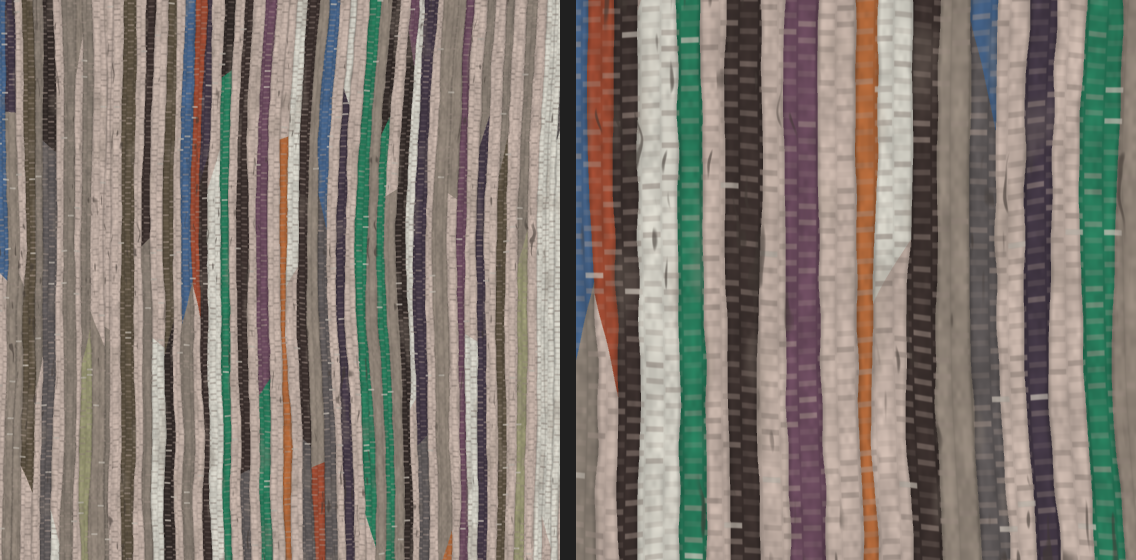
Left, the full canvas; right, a detail of the centre.
Reproduce this texture procedurally as a Shadertoy shader.

```glsl
const float STRIPES = 57.0;
const float RIBS = 86.0;
const float ROWS = 104.0;
const int SAMPLES = 3;

const vec3 BEIGE = vec3(0.735, 0.665, 0.625);
const vec3 WHITE = vec3(0.80, 0.79, 0.75);
const vec3 TAUPE = vec3(0.54, 0.495, 0.45);
const vec3 WARP_LIGHT = vec3(0.66, 0.59, 0.55);
const vec3 WARP_DARK = vec3(0.50, 0.45, 0.42);

// Rag dyes, from muted to vivid
const vec3 DYES[14] = vec3[14](
    vec3(0.19, 0.16, 0.15), vec3(0.34, 0.30, 0.24), vec3(0.50, 0.46, 0.42),
    vec3(0.22, 0.18, 0.17), vec3(0.35, 0.33, 0.33), vec3(0.25, 0.21, 0.26),
    vec3(0.57, 0.56, 0.43), vec3(0.15, 0.46, 0.34), vec3(0.66, 0.39, 0.22),
    vec3(0.26, 0.37, 0.51), vec3(0.40, 0.28, 0.35), vec3(0.59, 0.28, 0.19),
    vec3(0.15, 0.46, 0.34), vec3(0.67, 0.23, 0.29));

float hash(vec2 p) {
    return fract(sin(dot(p, vec2(127.1, 311.7))) * 43758.5453);
}

float noise(vec2 p) {
    vec2 i = floor(p), f = fract(p);
    f = f * f * (3.0 - 2.0 * f);
    return mix(mix(hash(i), hash(i + vec2(1, 0)), f.x),
               mix(hash(i + vec2(0, 1)), hash(i + vec2(1, 1)), f.x), f.y);
}

// Wandering left edge of stripe i, in stripe units
float stripeEdge(float i, float y) {
    float jitter = 0.50 * (hash(vec2(i, 3.0)) - 0.5);
    float sway = 0.34 * (noise(vec2(y * 5.0, i * 7.0)) - 0.5);
    float fray = 0.10 * (noise(vec2(y * 40.0, i * 5.0)) - 0.5);
    return i + jitter + sway + fray;
}

// Colour of one length of rag; light and dyed rags mostly alternate
vec3 ragColour(float id, float piece) {
    float kind = hash(vec2(id, piece + 11.0));
    float pick = hash(vec2(id + 5.0, piece + 29.0));
    float light = mod(id, 2.0) < 0.5 ? 0.92 : 0.16;
    if (kind < light) {
        if (pick < 0.57) return BEIGE;
        return pick < 0.75 ? WHITE : TAUPE;
    }
    float vivid = smoothstep(0.15, 0.45, id / STRIPES);
    pick = pow(pick, mix(2.2, 0.95, vivid));
    return DYES[int(min(pick * 14.0, 13.0))];
}

// Stripes with tapered joins, worn patches and shaded borders
vec3 stripes(vec2 p) {
    float s = p.x * STRIPES;
    float id = floor(s + 0.5);
    if (s < stripeEdge(id, p.y)) id -= 1.0;
    float left = stripeEdge(id, p.y);
    float right = stripeEdge(id + 1.0, p.y);
    float across = (s - left) / (right - left);
    float slant = 0.14 * across * (hash(vec2(id, 8.0)) - 0.5);
    float piece = floor(p.y * 0.9 + hash(vec2(id, 17.0)) + slant);
    vec3 colour = ragColour(id, piece);
    float worn = smoothstep(0.68, 0.9, noise(vec2(id * 3.0 + across, p.y * 22.0)));
    colour = mix(colour, TAUPE, 0.28 * worn);
    float border = min(s - left, right - s);
    return colour * mix(0.84, 1.0, smoothstep(0.0, 0.16, border));
}

// Staggered ribs with short warp stitches showing between them
vec3 weave(vec3 colour, vec2 p) {
    float rib = floor(p.x * RIBS);
    float u = fract(p.x * RIBS);
    float v = p.y * ROWS + 0.5 * mod(rib, 2.0) + 0.5 * noise(p * vec2(30.0, 9.0));
    float row = floor(v);
    float dome = sqrt(4.0 * u * (1.0 - u));
    float gap = 1.0 - smoothstep(0.10, 0.24, abs(fract(v) - 0.5));
    float stitch = gap * smoothstep(0.0, 0.25, dome - 0.3);
    float chance = hash(vec2(rib, row));
    float tone = dot(colour, vec3(0.333));
    vec3 warp = mix(WARP_LIGHT, WARP_DARK, smoothstep(0.3, 0.65, tone));
    float strength = mix(0.12, 0.55, chance * chance);
    colour *= 0.91 + 0.12 * dome;
    colour = mix(colour, warp, stitch * strength);
    float pale = step(0.975, chance) * stitch;
    return mix(colour, WHITE, 0.45 * pale);
}

// Soft fibre grain and thin dark frayed threads
vec3 fibres(vec3 colour, vec2 p) {
    float grain = noise(p * vec2(380.0, 190.0)) - 0.5;
    float mottle = noise(p * vec2(150.0, 45.0)) - 0.5;
    colour *= 1.0 + 0.12 * grain + 0.13 * mottle;
    float curl = p.x + 0.005 * noise(vec2(p.y * 60.0, 4.0));
    float thread = smoothstep(0.82, 0.95, noise(vec2(curl * 260.0, p.y * 42.0)));
    float patchy = smoothstep(0.55, 0.75, noise(p * vec2(28.0, 9.0) + 50.0));
    return mix(colour, vec3(0.25, 0.22, 0.20), 0.6 * thread * patchy);
}

vec3 rug(vec2 p) {
    p.x += 0.034 * (noise(p * vec2(3.0, 1.7) + 6.0) - 0.5);
    p.x += 0.005 * (noise(p * vec2(6.0, 9.0) + 20.0) - 0.5);
    return fibres(weave(stripes(p), p), p);
}

void mainImage(out vec4 fragColor, in vec2 fragCoord) {
    vec3 sum = vec3(0.0);
    for (int j = 0; j < SAMPLES; j++)
        for (int i = 0; i < SAMPLES; i++) {
            vec2 offset = (vec2(i, j) + 0.5) / float(SAMPLES) - 0.5;
            sum += rug((fragCoord + 1.3 * offset) / iResolution.xy);
        }
    fragColor = vec4(sum / float(SAMPLES * SAMPLES), 1.0);
}
```
